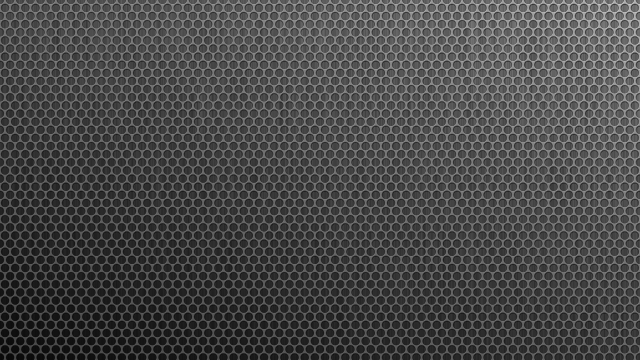
Reproduce this pattern procedurally as a Shadertoy shader.

```glsl
#define COLUMNS 63.0
#define ROWS 44.3
#define HOLE_RADIUS 0.0115
#define RIM_WIDTH 0.0017
#define SHADOW_WIDTH 0.0036
#define STREAK_SCALE vec2(230.0, 5.0)
#define STREAK_DEPTH 0.32

vec2 hashGradient(vec2 cell) {
    vec2 h = fract(cell * vec2(0.1031, 0.1137));
    h += dot(h, h.yx + 33.33);
    float angle = 6.2832 * fract((h.x + h.y) * h.x * 17.3);
    return vec2(cos(angle), sin(angle));
}

float gradientNoise(vec2 p) {
    vec2 i = floor(p), f = fract(p);
    vec2 u = f * f * f * (f * (f * 6.0 - 15.0) + 10.0);
    float a = dot(hashGradient(i), f);
    float b = dot(hashGradient(i + vec2(1, 0)), f - vec2(1, 0));
    float c = dot(hashGradient(i + vec2(0, 1)), f - vec2(0, 1));
    float d = dot(hashGradient(i + vec2(1, 1)), f - vec2(1, 1));
    return mix(mix(a, b, u.x), mix(c, d, u.x), u.y);
}

// Offset from the nearest hole centre, on staggered rows counted from the top
vec2 nearestHole(vec2 p, vec2 pitch) {
    vec2 nearest = vec2(1.0);
    float firstRow = floor((1.0 - p.y) / pitch.y);
    for (int i = 0; i < 2; i++) {
        float row = firstRow + float(i);
        float shift = 0.5 * mod(row, 2.0);
        float column = floor(p.x / pitch.x - shift + 0.5) + shift;
        vec2 offset = p - vec2(column * pitch.x, 1.0 - row * pitch.y);
        if (dot(offset, offset) < dot(nearest, nearest)) nearest = offset;
    }
    return nearest;
}

void mainImage(out vec4 fragColor, in vec2 fragCoord) {
    vec2 uv = fragCoord / iResolution.xy;
    float aspect = iResolution.x / iResolution.y;
    vec2 p = vec2(uv.x * aspect, uv.y);
    float pixel = 1.0 / iResolution.y;

    vec2 offset = nearestHole(p, vec2(aspect / COLUMNS, 1.0 / ROWS));
    float edge = length(offset) - HOLE_RADIUS;
    vec2 outward = offset / max(length(offset), 1e-5);

    // Light falling from the upper right corner
    float light = 0.035 + 0.15 * uv.x + 0.23 * uv.y;
    float glare = uv.x * uv.x * uv.y * uv.y;

    // Brushed backing plate, shaded under the upper lip of each hole
    float streak = gradientNoise(p * STREAK_SCALE)
                 + 0.6 * gradientNoise(p * STREAK_SCALE * vec2(0.37, 0.6) + 17.0);
    float plate = light * (1.06 + STREAK_DEPTH * streak);
    float lip = dot(outward, normalize(vec2(-0.3, 1.0)));
    float shadow = smoothstep(-SHADOW_WIDTH, 0.0, edge) * (0.4 + 0.35 * lip);
    plate *= 1.0 - shadow;

    // Perforated sheet with a bevel that catches light below each hole
    float sheet = 0.24 + 0.85 * light + 0.11 * glare;
    float rim = 1.0 - smoothstep(0.0, RIM_WIDTH, abs(edge - 0.4 * RIM_WIDTH));
    sheet *= 1.0 - 0.22 * rim * lip;

    float cover = smoothstep(-0.7 * pixel, 0.7 * pixel, edge);
    fragColor = vec4(vec3(mix(plate, sheet, cover)), 1.0);
}
```
